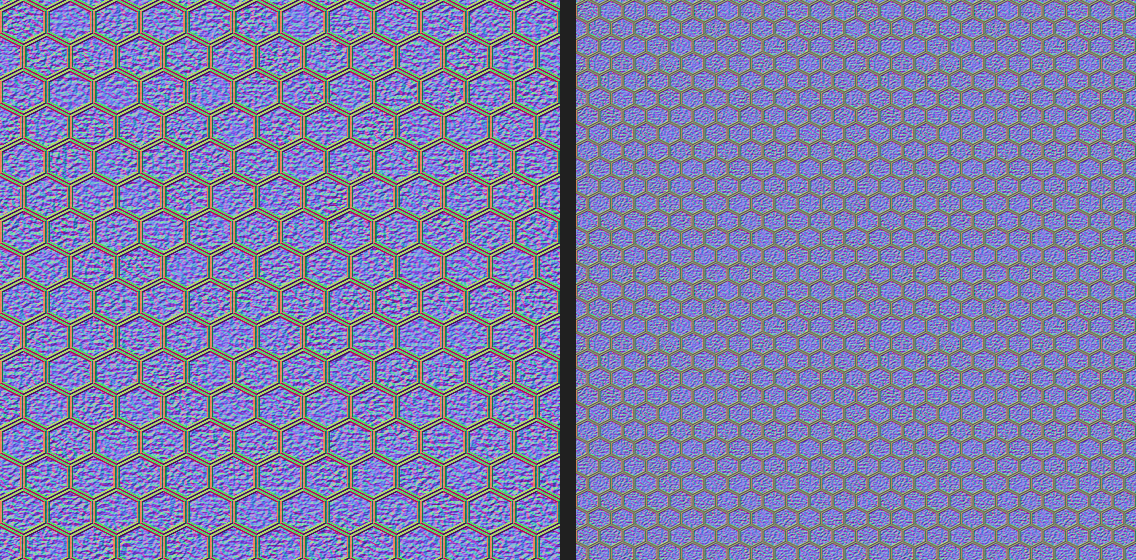
Left: one tile. Right: repeated 2 by 2.
Write a WebGL 1 fragment shader that draws this texture map.

```glsl
precision highp float;

uniform vec2 u_resolution;

const float TAU = 6.2831853;

// Random unit gradient at a lattice point
vec2 latticeGradient(vec2 cell, vec2 period) {
  vec3 h = fract(mod(cell, period).xyx * vec3(0.1031, 0.1030, 0.0973));
  h += dot(h, h.yzx + 33.33);
  float angle = TAU * fract((h.x + h.y) * h.z);
  return vec2(cos(angle), sin(angle));
}

// Gradient noise that wraps after a whole number of cells
float gradientNoise(vec2 p, vec2 period) {
  vec2 i = floor(p);
  vec2 f = p - i;
  vec2 u = f * f * f * (f * (f * 6.0 - 15.0) + 10.0);
  vec2 o = vec2(1.0, 0.0);
  float a = dot(latticeGradient(i, period), f);
  float b = dot(latticeGradient(i + o.xy, period), f - o.xy);
  float c = dot(latticeGradient(i + o.yx, period), f - o.yx);
  float d = dot(latticeGradient(i + o.xx, period), f - o.xx);
  return mix(mix(a, b, u.x), mix(c, d, u.x), u.y);
}

// Grain height, stretched sideways
float grainHeight(vec2 uv) {
  float height = 0.0;
  vec2 freq = vec2(104.0, 156.0);
  float amplitude = 1.0;
  for (int octave = 0; octave < 2; octave++) {
    height += amplitude * gradientNoise(uv * freq, freq);
    freq *= 2.0;
    amplitude *= 0.5;
  }
  return height;
}

vec2 grainSlope(vec2 uv) {
  vec2 e = vec2(0.0012, 0.0);
  return vec2(grainHeight(uv + e.xy) - grainHeight(uv - e.xy),
              grainHeight(uv + e.yx) - grainHeight(uv - e.yx));
}

// Reaches 0.5 on the border of a hexagon one wide and one high
float hexGauge(vec2 p) {
  p = abs(p);
  return max(p.x, p.y + 0.5 * p.x);
}

// Offset from the centre of the enclosing hexagon
vec2 hexLocal(vec2 p) {
  vec2 period = vec2(1.0, 1.5);
  vec2 a = mod(p + 0.5 * period, period) - 0.5 * period;
  vec2 b = mod(p, period) - 0.5 * period;
  return hexGauge(a) < hexGauge(b) ? a : b;
}

void main() {
  vec2 uv = gl_FragCoord.xy / u_resolution;

  // Twelve hexagons across, sixteen rows down
  vec2 p = hexLocal(uv * 12.0 - vec2(0.0, 0.28));
  vec2 q = abs(p);
  float sideDistance = 0.5 - q.x;
  float slantDistance = (0.5 - q.y - 0.5 * q.x) / 1.118;
  float edge = min(sideDistance, slantDistance);

  // Direction towards the nearest wall
  float slanted = smoothstep(-0.008, 0.008, sideDistance - slantDistance);
  vec2 outward = sign(p) * mix(vec2(1.0, 0.0), vec2(0.447, 0.894), slanted);

  // Wall: a central ridge flanked by two grooves
  float wallWidth = 0.074;
  float inside = smoothstep(wallWidth - 0.012, wallWidth + 0.012, edge);
  float profile = sin(TAU * min(edge / wallWidth, 1.0));
  vec2 facing = -outward * profile * 2.7;

  // Rough faces, uneven from patch to patch
  float patchiness = gradientNoise(uv * 14.0, vec2(14.0));
  float roughness = 2.1 * (1.0 + 0.6 * patchiness) * mix(0.2, 1.0, inside);
  facing -= grainSlope(uv) * roughness;

  // Encode the normal, green pointing down
  vec3 normal = normalize(vec3(facing, 1.0));
  vec3 color = vec3(0.5 + 0.5 * normal.x,
                    0.5 - 0.5 * normal.y,
                    normal.z * mix(0.75, 0.95, inside));
  gl_FragColor = vec4(color, 1.0);
}
```
